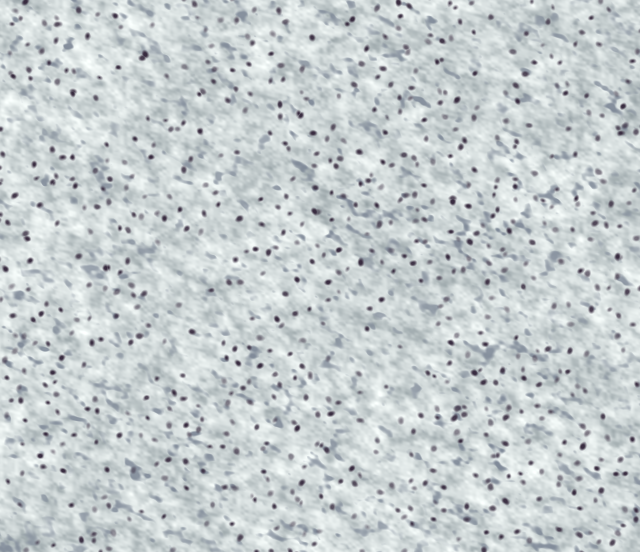
A Shadertoy shader for this texture:

```glsl
// Pale speckled granite: a mottled grey-white ground made of rotated value noise,
// blue-grey smudges slanting down to the right, and small soft plum-dark grains
// scattered one per grid cell, denser where a slow cluster noise is high.

const vec3  PALE_STONE   = vec3(0.85, 0.88, 0.88);
const vec3  GREY_STONE   = vec3(0.67, 0.71, 0.72);
const vec3  SMUDGE_COLOR = vec3(0.49, 0.53, 0.59);
const vec3  GRAIN_COLOR  = vec3(0.22, 0.17, 0.25);

const float GROUND_LEVEL   = 0.83;   // middle tone, 0 = grey stone, 1 = pale stone
const float LIGHT_CONTRAST = 0.28;   // spread of tones above the middle
const float DARK_CONTRAST  = 0.36;   // spread of tones below the middle
const float MOTTLE_FREQ    = 40.0;   // cells per canvas height
const float CLOUD_FREQ     = 6.0;
const float SMUDGE_FREQ    = 60.0;
const float SMUDGE_AMOUNT  = 0.85;
const float SLANT          = 0.5;    // radians below the horizontal
const vec2  STRETCH        = vec2(0.8, 1.2);

const float GRAIN_CELL   = 0.032;    // canvas heights
const float GRAIN_CHANCE = 0.62;
const float GRAIN_RADIUS = 0.0042;
const float GRAIN_SOFT   = 0.0033;
const float CLUSTER_FREQ = 9.0;
const float CLUSTERING   = 0.8;

// Integer hash: two uniform values in 0..1 per cell and seed
vec2 hash2(vec2 cell, int seed) {
    uvec2 v = uvec2(ivec2(cell) + ivec2(seed * 131 + 7000, seed * 57 + 9000));
    v = v * 1664525u + 1013904223u;
    v.x += v.y * 1664525u;
    v.y += v.x * 1664525u;
    v ^= v >> 16u;
    v.x += v.y * 1664525u;
    v.y += v.x * 1664525u;
    v ^= v >> 16u;
    return vec2(v & 0xffffu) / 65535.0;
}

float valueNoise(vec2 p, int seed) {
    vec2 cell = floor(p);
    vec2 f = fract(p);
    f = f * f * (3.0 - 2.0 * f);
    float low  = mix(hash2(cell, seed).x, hash2(cell + vec2(1, 0), seed).x, f.x);
    float high = mix(hash2(cell + vec2(0, 1), seed).x, hash2(cell + vec2(1, 1), seed).x, f.x);
    return mix(low, high, f.y);
}

mat2 rotation(float angle) {
    float c = cos(angle), s = sin(angle);
    return mat2(c, s, -s, c);
}

// Mottled ground, centred on zero with a spread of about one
float mottle(vec2 p, float cloud) {
    mat2 turn = rotation(0.6);
    vec2 q = p * MOTTLE_FREQ;
    float sum = 0.40 * valueNoise(q, 1);
    q = turn * q * 2.1;
    sum += 0.35 * valueNoise(q, 2);
    q = turn * q * 2.0;
    sum += 0.25 * valueNoise(q, 3);
    return (sum - 0.5 + 0.15 * (cloud - 0.5)) / 0.13;
}

// Irregular blue-grey stains
float smudge(vec2 p, float cluster) {
    vec2 q = p * SMUDGE_FREQ;
    float n = 0.65 * valueNoise(q, 4) + 0.35 * valueNoise(rotation(0.9) * q * 2.0, 5);
    return SMUDGE_AMOUNT * smoothstep(0.62, 0.88, n) * mix(0.65, 1.2, cluster);
}

float clusterAt(vec2 p) {
    return valueNoise(p * CLUSTER_FREQ, 6);
}

// Coverage of the dark grains, searched over the neighbouring cells
float grains(vec2 p) {
    vec2 home = floor(p / GRAIN_CELL);
    float soft = max(GRAIN_SOFT, 0.75 / iResolution.y);
    float wobble = 0.0022 * (valueNoise(p * 150.0, 7) - 0.5);
    float cover = 0.0;
    for (int y = -1; y <= 1; y++) {
        for (int x = -1; x <= 1; x++) {
            vec2 cell = home + vec2(x, y);
            vec2 center = (cell + hash2(cell, 8)) * GRAIN_CELL;
            vec2 pick = hash2(cell, 9);
            vec2 shape = hash2(cell, 10);
            float chance = GRAIN_CHANCE + CLUSTERING * (clusterAt(center) - 0.5);
            if (pick.x > chance) continue;

            vec2 d = rotation(shape.x * 3.1416) * (p - center);
            float dist = length(d * vec2(0.88, 1.14)) + wobble;
            float radius = GRAIN_RADIUS * mix(0.75, 1.25, shape.y);
            float strength = min(mix(0.45, 1.1, pick.y), 1.0);
            float disc = 1.0 - smoothstep(radius - soft, radius + soft, dist);
            cover = max(cover, strength * disc);
        }
    }
    return cover;
}

void mainImage(out vec4 fragColor, in vec2 fragCoord) {
    vec2 p = fragCoord / iResolution.y;
    vec2 slanted = rotation(SLANT) * p * STRETCH;

    // Ground
    float tone = mottle(slanted, valueNoise(p * CLOUD_FREQ, 11));
    float level = GROUND_LEVEL + tone * (tone > 0.0 ? LIGHT_CONTRAST : DARK_CONTRAST);
    vec3 color = mix(GREY_STONE, PALE_STONE, level);

    // Stains and grains
    color = mix(color, SMUDGE_COLOR, smudge(slanted, clusterAt(p)));
    color = mix(color, GRAIN_COLOR, grains(p));

    fragColor = vec4(clamp(color, 0.0, 1.0), 1.0);
}
```
